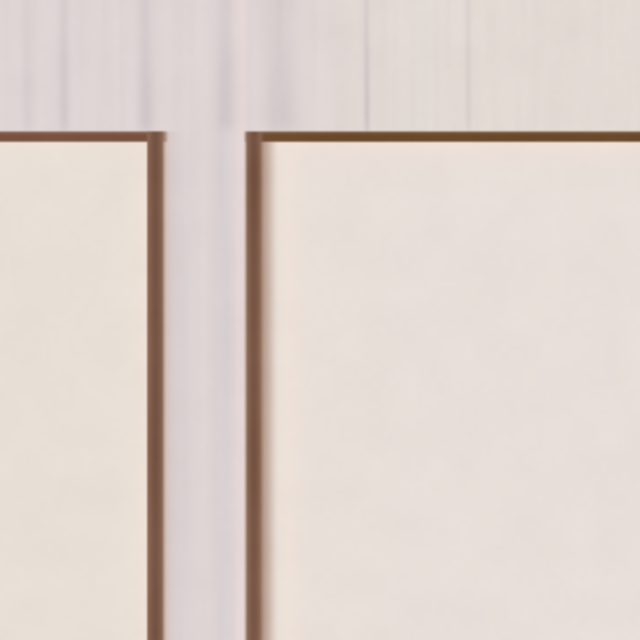
This texture is drawn by a WebGL 2 fragment shader. Its source:

```glsl
#version 300 es
precision highp float;
// Two pale recessed panels in a lilac wall, rimmed by narrow brown grooves.
// Grooves are soft-edged bands with shaded cross sections; the wall above
// carries looped vertical streaks, and value noise adds faint mottling.
uniform vec2 u_resolution;
out vec4 fragColor;

// Layout, in canvas units
const float GROOVE_TOP = 0.7945;
const float GROOVE_BOTTOM = 0.7785;
const vec2 LEFT_GROOVE = vec2(0.2300, 0.2580);
const vec2 RIGHT_GROOVE = vec2(0.3835, 0.4090);
const float EDGE = 0.0030;
const float SHADE_REACH = 0.0280;
const float MOTTLE = 0.010;

// Palette
const vec3 WALL_LILAC = vec3(0.875, 0.835, 0.832);
const vec3 WALL_WARM = vec3(0.885, 0.855, 0.828);
const vec3 POST_GREY = vec3(0.835, 0.805, 0.815);
const vec3 PANEL_LEFT = vec3(0.906, 0.875, 0.840);
const vec3 PANEL_RIGHT = vec3(0.908, 0.872, 0.850);
const vec3 PEACH = vec3(0.945, 0.885, 0.845);
const vec3 BROWN_DARK = vec3(0.455, 0.325, 0.260);
const vec3 BROWN_MID = vec3(0.560, 0.420, 0.345);
const vec3 BROWN_OCHRE = vec3(0.410, 0.285, 0.165);
const vec3 BROWN_RED = vec3(0.470, 0.320, 0.245);
const vec3 SHADE = vec3(0.680, 0.560, 0.495);
const vec3 STREAK_TINT = vec3(0.090, 0.085, 0.070);

// Streaks: centre, half width, strength
const int STREAK_COUNT = 7;
const vec3 STREAKS[STREAK_COUNT] = vec3[](
    vec3(0.043, 0.010, 0.40), vec3(0.100, 0.009, 0.60),
    vec3(0.228, 0.012, 0.65), vec3(0.352, 0.016, 0.65),
    vec3(0.438, 0.024, 0.60), vec3(0.573, 0.005, 0.80),
    vec3(0.732, 0.005, 0.45));

float hash(vec2 p) {
    vec3 q = fract(p.xyx * 0.1031);
    q += dot(q, q.yzx + 33.33);
    return fract((q.x + q.y) * q.z);
}

float noise(vec2 p) {
    vec2 i = floor(p), f = fract(p);
    f = f * f * (3.0 - 2.0 * f);
    return mix(mix(hash(i), hash(i + vec2(1, 0)), f.x),
               mix(hash(i + vec2(0, 1)), hash(i + vec2(1, 1)), f.x), f.y);
}

float rise(float x, float at, float soft) {
    return smoothstep(at - soft, at + soft, x);
}

float bell(float x, float centre, float width) {
    float d = (x - centre) / width;
    return exp(-d * d);
}

vec3 wall(vec2 p) {
    vec3 col = mix(WALL_LILAC, WALL_WARM, smoothstep(0.35, 0.75, p.x));
    // Streaks deepen toward the groove and bend slightly on the way down
    float above = rise(p.y, GROOVE_TOP, 0.02);
    float bend = 0.006 * (p.y - 0.9);
    for (int i = 0; i < STREAK_COUNT; i++) {
        vec3 s = STREAKS[i];
        float depth = mix(1.0, 0.65, smoothstep(0.82, 1.0, p.y));
        col -= STREAK_TINT * s.z * depth * above * bell(p.x + bend, s.x, s.y);
    }
    // Rounded post between the panels
    float below = 1.0 - above;
    col = mix(col, POST_GREY, 0.75 * below * bell(p.x, 0.348, 0.018));
    col = mix(col, POST_GREY, 0.45 * below * bell(p.x, 0.285, 0.016));
    col += vec3(0.025, 0.010, 0.005) * bell(p.x, 0.374, 0.010);
    return col + 0.012 * (noise(vec2(p.x * 110.0, p.y * 4.0)) - 0.5);
}

vec3 panel(vec2 p) {
    vec3 col = mix(PANEL_LEFT, PANEL_RIGHT, smoothstep(0.2, 0.7, p.x));
    float topGlow = exp(-max(GROOVE_BOTTOM - p.y, 0.0) / 0.028);
    float sideGlow = exp(-abs(p.x - LEFT_GROOVE.x) / 0.020);
    float innerGlow = 0.5 * bell(p.x, 0.450, 0.025);
    return mix(col, PEACH, max(0.7 * topGlow, max(0.8 * sideGlow, innerGlow)));
}

void main() {
    vec2 p = gl_FragCoord.xy / u_resolution;
    float underTop = 1.0 - rise(p.y, GROOVE_TOP, EDGE);
    float inLeft = 1.0 - rise(p.x, LEFT_GROOVE.y, 0.0065);
    float inRight = rise(p.x, RIGHT_GROOVE.x, 0.0045);
    vec3 col = wall(p);

    // Soft shade spilling from the left groove onto the post
    float spill = exp(-max(p.x - LEFT_GROOVE.y, 0.0) / 0.009);
    col = mix(col, SHADE, 0.40 * spill * underTop * step(LEFT_GROOVE.x, p.x));

    // Panel faces, with a shaded inner slope beside the right groove
    vec3 face = panel(p);
    float slope = 1.0 - smoothstep(RIGHT_GROOVE.y - 0.002, RIGHT_GROOVE.y + SHADE_REACH, p.x);
    face = mix(face, SHADE, 0.90 * slope * step(RIGHT_GROOVE.x - 0.02, p.x));

    // Horizontal groove, redder at the left and ochre at the right
    vec3 lintel = mix(BROWN_RED, BROWN_OCHRE, smoothstep(0.2, 0.55, p.x));
    lintel += 0.06 * smoothstep(0.787, GROOVE_TOP, p.y);
    face = mix(face, lintel, rise(p.y, GROOVE_BOTTOM, EDGE));

    // Vertical grooves, darkest along the core
    float leftBand = rise(p.x, LEFT_GROOVE.x, EDGE) * inLeft;
    float rightBand = inRight * (1.0 - rise(p.x, RIGHT_GROOVE.y, 0.005));
    float core = max(bell(p.x, 0.243, 0.010), bell(p.x, 0.397, 0.009));
    vec3 groove = mix(BROWN_MID, BROWN_DARK, core);
    groove += 0.03 * (noise(vec2(p.x * 30.0, p.y * 7.0)) - 0.5);
    face = mix(face, groove, max(leftBand, rightBand));

    col = mix(col, face, underTop * max(inLeft, inRight));
    col += MOTTLE * (noise(p * 22.0) + 0.5 * noise(p * 90.0) - 0.75);
    fragColor = vec4(clamp(col, 0.0, 1.0), 1.0);
}
```
